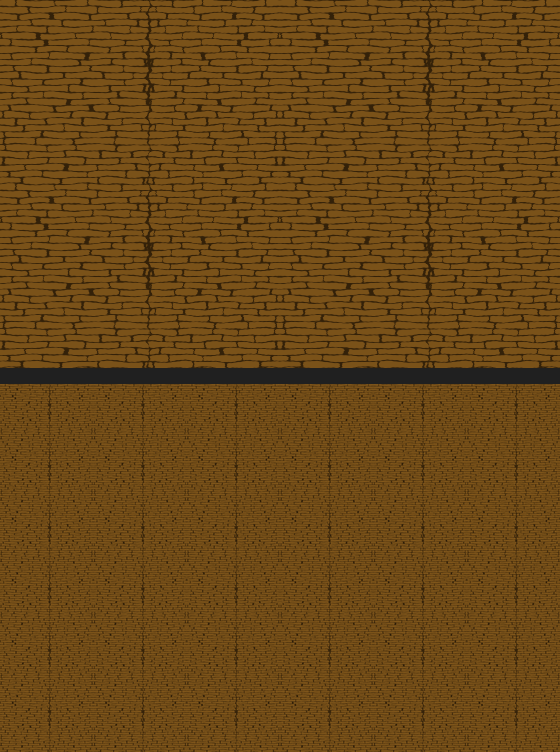
Top: one tile. Bottom: repeated 3 by 3.
A WebGL 1 fragment shader for this texture:

```glsl
precision highp float;
// Brown wall of long thin bricks with uneven dark mortar, tiled 2 x 2 from mirrored halves.
uniform vec2 u_resolution;

const float TAU = 6.2831853;
const vec2 REPEATS = vec2(2.0, 2.0);
const float ROWS = 28.0;          // brick rows per repeat; one row is one unit
const float TILE_WIDTH = 42.667;  // repeat width in units
const float BRICK_LENGTH = 5.333;
const float SEAM = 0.532;         // mirror seam across a repeat
const float FOLD = 0.467;         // share of the repeat right of the seam
const vec3 BRICK = vec3(0.48, 0.32, 0.10);
const vec3 MORTAR = vec3(0.20, 0.13, 0.035);

float hash(vec2 p) {
  return fract(sin(dot(p, vec2(12.99, 78.23))) * 4375.85);
}

// Layered sines for hand-cut edges
float ragged(float t, float phase) {
  return 0.5 * sin(1.3 * t + phase) + 0.3 * sin(3.7 * t + 2.3 * phase)
       + 0.2 * sin(8.9 * t + 4.1 * phase);
}

float smoothMin(float a, float b, float k) {
  float h = max(k - abs(a - b), 0.0) / k;
  return min(a, b) - 0.25 * h * h * k;
}

// Distance to the horizontal mortar line closest to p
float bedDistance(vec2 p) {
  float line = floor(p.y + 0.5);
  float phase = TAU * hash(vec2(mod(line, ROWS), 3.0));
  float halfWidth = 0.07 + 0.045 * ragged(p.x, phase);
  return abs(p.y - line + 0.05 * ragged(p.x, phase + 2.0)) - halfWidth;
}

// Distance to the closest upright joint in the row of p
float jointDistance(vec2 p) {
  float row = mod(floor(p.y), ROWS);
  float shift = 0.5 * mod(row, 2.0) + 0.35 * hash(vec2(row, 7.0));
  float along = p.x / BRICK_LENGTH - shift;
  float cell = floor(along + 0.5);
  float jitter = 0.3 * (hash(vec2(cell, row)) - 0.5);
  float wear = hash(vec2(cell + 11.0, row));
  float halfWidth = mix(0.04, 0.20, wear) + 0.13 * step(0.88, wear);
  float bend = 0.14 * ragged(2.0 * p.y, TAU * wear);
  return abs((along - cell - jitter) * BRICK_LENGTH + bend) - halfWidth;
}

// Distance to the crooked crack along the mirror seam
float seamDistance(float x, float y) {
  float turn = TAU * y / ROWS;
  float bend = 0.18 * sin(9.0 * turn) + 0.13 * sin(14.0 * turn + 1.0)
             + 0.06 * sin(37.0 * turn);
  float halfWidth = 0.15 + 0.08 * cos(turn - 4.0) + 0.05 * sin(23.0 * turn);
  return abs(x + bend) - halfWidth;
}

void main() {
  vec2 tile = fract(gl_FragCoord.xy / u_resolution * REPEATS);

  // Mirror the courses about the seam and the far fold
  float s = fract(tile.x - SEAM);
  float mirrored = s < FOLD ? s / FOLD : (1.0 - s) / (1.0 - FOLD);
  float fromSeam = (s < 0.5 ? s : s - 1.0) * TILE_WIDTH;
  vec2 p = vec2(mirrored * 0.5 * TILE_WIDTH, tile.y * ROWS);

  // Gentle sag of the courses, periodic in height
  float turn = TAU * tile.y;
  p.y += 0.10 * sin(0.55 * p.x + 5.0 * turn) + 0.06 * sin(1.2 * p.x - 8.0 * turn);

  // Rounded brick corners come from blending the mortar lines
  float d = smoothMin(bedDistance(p), jointDistance(p), 0.32);
  d = smoothMin(d, seamDistance(fromSeam, tile.y * ROWS), 0.25);

  float pixel = REPEATS.y * ROWS / u_resolution.y;
  float brick = smoothstep(-0.65 * pixel, 0.65 * pixel, d);
  gl_FragColor = vec4(mix(MORTAR, BRICK, brick), 1.0);
}
```
